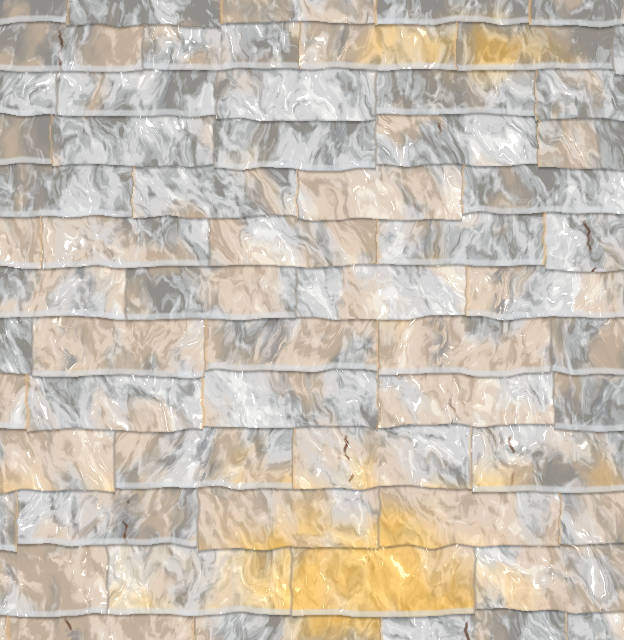
This texture is drawn by a Shadertoy shader. Its source:

```glsl
// Backlit split-face onyx wall: thirteen courses of rough stone, growing taller
// toward the bottom, with a five-course bond. Warped noise gives the mineral
// streaks; seams, veins, pale ledges and amber light are layered on top.

float hash(vec2 p) {
    return fract(sin(dot(p, vec2(127.1, 311.7))) * 43758.5453);
}

float noise(vec2 p) {
    vec2 i = floor(p), f = fract(p);
    f = f * f * (3.0 - 2.0 * f);
    return mix(mix(hash(i), hash(i + vec2(1, 0)), f.x),
               mix(hash(i + vec2(0, 1)), hash(i + vec2(1, 1)), f.x), f.y);
}

float fbm(vec2 p) {
    float sum = 0.0, amp = 0.53;
    for (int i = 0; i < 4; i++) {
        sum += amp * noise(p);
        p = mat2(1.6, 1.2, -1.2, 1.6) * p + 7.3;
        amp *= 0.5;
    }
    return sum;
}

float brickWidth(float row) { return 0.247 + 0.0043 * row; }

// Horizontal position counted in bricks; courses 1 and 4 of each five are shifted
float brickCoord(float x, float row) {
    float k = mod(row, 5.0);
    float shift = (k == 1.0 || k == 4.0) ? 0.31 : -0.17;
    return (x - 0.5585) / brickWidth(row) + shift;
}

float spot(vec2 p, vec2 center, vec2 tightness) {
    vec2 d = (p - center) * tightness;
    return exp(-dot(d, d));
}

void mainImage(out vec4 fragColor, in vec2 fragCoord) {
    vec2 uv = fragCoord / iResolution.xy;
    float px = 1.0 / iResolution.y;
    float x = uv.x, depth = 1.0 - uv.y;

    // Courses: each seam steps a little under every brick above it
    float course = 0.44 + 14.3 * depth - 2.3 * depth * depth;
    float seam = floor(course + 0.5);
    float above = floor(brickCoord(x, seam - 1.0));
    float step0 = 0.15 * (hash(vec2(above, seam)) - 0.5);
    float ripple = 0.09 * (noise(vec2(x * 26.0, seam * 5.0)) - 0.5);
    float seamOffset = course - seam - step0 - ripple;
    float row = seamOffset < 0.0 ? seam - 1.0 : seam;
    float seamDist = seamOffset / (14.3 - 4.6 * depth);

    // Bricks, each broken into two facets
    float bend = 0.004 * (noise(vec2(row * 9.0, depth * 70.0)) - 0.5);
    float b = brickCoord(x + bend, row);
    vec2 brick = vec2(floor(b), row);
    float along = fract(b), down = course - row;
    float jointDist = min(along, 1.0 - along) * brickWidth(row);
    float rnd = hash(brick + 3.7);
    float split = 0.3 + 0.4 * hash(brick + 9.1) + 0.05 * (noise(uv * 45.0) - 0.5);
    float facet = smoothstep(-0.012, 0.012, along - split);
    float facetTone = mix(hash(brick + 1.3), hash(brick + 5.9), facet) - 0.5;

    // Streaked, warped mineral with chipped relief
    vec2 q = vec2(x * 36.0, depth * 23.0) + 40.0 * vec2(rnd, hash(brick + 6.2));
    q.x += q.y * (rnd - 0.5) * 1.4;
    q += 2.0 * (vec2(fbm(q * 0.7), fbm(q * 0.7 + 19.0)) - 0.5);
    float coarse = fbm(q * 0.55);
    float grain = fbm(q * 3.2);
    float relief = fbm(q * 1.7) - fbm(q * 1.7 + vec2(0.3, -0.25));
    vec2 off = uv - vec2(0.55, 0.4);
    float tone = 0.56 + 1.0 * (coarse - 0.5) + 1.1 * relief + 0.5 * (grain - 0.5)
               + 0.24 * facetTone - 0.65 * dot(off, off);

    vec3 cool = mix(vec3(0.57, 0.56, 0.54), vec3(0.71, 0.72, 0.72), smoothstep(0.08, 0.34, tone));
    cool = mix(cool, vec3(0.84), smoothstep(0.32, 0.56, tone));
    cool = mix(cool, vec3(0.94, 0.94, 0.93), smoothstep(0.62, 0.95, tone));
    vec3 warm = mix(vec3(0.76, 0.69, 0.61), vec3(0.89, 0.82, 0.75), smoothstep(0.2, 0.55, tone));
    warm = mix(warm, vec3(0.96, 0.92, 0.86), smoothstep(0.62, 0.95, tone));
    float warmth = fbm(q * 0.4 + 31.0) + 0.3 * (hash(brick + 8.4) - 0.5) + 0.2 * (depth - 0.5);
    vec3 col = mix(cool, warm, smoothstep(0.42, 0.66, warmth));

    // Smoky bands and thin rusty veins on some bricks
    float veinX = along - 0.2 - 0.6 * hash(brick + 2.2) - 0.12 * (fbm(vec2(down * 3.0, rnd * 50.0)) - 0.5);
    float smoky = step(0.62, rnd) * exp(-pow(veinX * 16.0, 2.0)) * smoothstep(0.35, 0.65, grain);
    col = mix(col, vec3(0.47, 0.48, 0.49), 0.65 * smoky);
    float vein = step(0.84, hash(brick + 4.6)) * smoothstep(0.012 + px, 0.003, abs(veinX))
               * smoothstep(0.05, 0.2, down) * smoothstep(0.3, 0.55, noise(q * 1.5));
    col = mix(col, vec3(0.40, 0.27, 0.20), 0.8 * vein);

    // Amber light through the thinner stones
    float lit = spot(uv, vec2(0.58, 0.12), vec2(3.2, 6.5))
              + 0.85 * spot(uv, vec2(0.75, 0.94), vec2(4.0, 11.0))
              + 0.75 * spot(uv, vec2(0.62, 0.54), vec2(8.0, 14.0));
    float glow = 0.45 * hash(brick + 7.7) + 0.6 * lit + 0.7 * (fbm(q * 0.35 + 5.0) - 0.5) + 0.12 * down;
    glow = smoothstep(0.5, 0.98, glow);
    vec3 amber = mix(vec3(0.94, 0.80, 0.60), vec3(1.0, 0.80, 0.42), glow) + 0.25 * (tone - 0.5);
    col = mix(col, amber, 0.85 * glow);

    // Pale ledge below, shadow under the seam, narrow joints and glints
    float ledge = smoothstep(-0.012, -0.007, seamDist) * step(seamDist, 0.0) * step(0.35, rnd);
    col = mix(col, vec3(0.86, 0.87, 0.88), 0.65 * ledge);
    col *= 1.0 - 0.20 * smoothstep(0.0025 + px, 0.0, abs(seamDist - 0.001));
    col *= 1.0 - 0.10 * smoothstep(0.008, 0.0, seamDist) * step(0.0, seamDist);
    vec3 jointColor = mix(vec3(0.60, 0.57, 0.53), vec3(0.92, 0.70, 0.43), step(0.6, hash(brick + 0.4)));
    col = mix(col, jointColor, 0.6 * smoothstep(0.0022 + px, 0.0004, jointDist));
    col += 0.3 * smoothstep(0.78, 0.92, noise(q * 6.0)) * smoothstep(0.52, 0.7, coarse);
    fragColor = vec4(clamp(col, 0.0, 1.0), 1.0);
}
```
